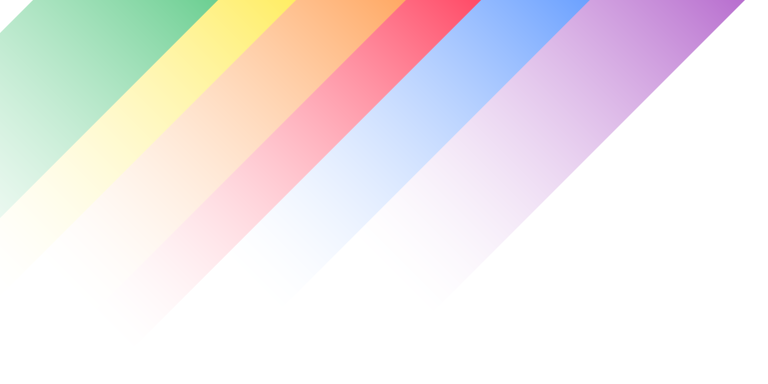
Reproduce this background procedurally as a WebGL 1 fragment shader.

```glsl
precision highp float;
// Six diagonal colour bands on white, each strongest at the top edge and
// fading to white down its length. Opaque half-planes are laid from right
// to left, so every band is trimmed by the next one without a seam.

uniform vec2 u_resolution;

// Covers everything left of the diagonal "edge" with a tint that fades
// to white where the position along the band reaches "fadeEnd".
vec3 layBand(vec3 under, vec2 diagonal, float edge, float fadeEnd, vec3 tint) {
  float soft = 1.0 / u_resolution.y;
  float cover = 1.0 - smoothstep(edge - soft, edge + soft, diagonal.x);
  float along = clamp((diagonal.y - fadeEnd) / (edge - fadeEnd), 0.0, 1.0);
  vec3 band = mix(vec3(1.0), tint, pow(along, 1.6));
  return mix(under, band, cover);
}

void main() {
  // Position in canvas heights, measured from the upper left corner
  vec2 p = gl_FragCoord.xy / u_resolution.y;
  p.x *= 2.0 * u_resolution.y / u_resolution.x;
  p.y = 1.0 - p.y;

  // x runs across the bands, y runs along them towards the upper right
  vec2 diagonal = vec2(p.x + p.y, p.x - p.y);

  vec3 white = vec3(1.0);
  vec3 colour = white;
  colour = layBand(colour, diagonal, 1.940, 0.270, vec3(0.72, 0.43, 0.81)); // purple
  colour = layBand(colour, diagonal, 1.536, -0.110, vec3(0.42, 0.63, 1.00)); // blue
  colour = layBand(colour, diagonal, 1.253, -0.600, vec3(1.00, 0.29, 0.40)); // red
  colour = layBand(colour, diagonal, 1.057, -0.600, vec3(1.00, 0.66, 0.39)); // orange
  colour = layBand(colour, diagonal, 0.771, -0.810, vec3(1.00, 0.93, 0.39)); // yellow
  colour = layBand(colour, diagonal, 0.568, -1.040, vec3(0.42, 0.81, 0.57)); // green
  colour = layBand(colour, diagonal, 0.086, -1.040, white); // empty corner

  gl_FragColor = vec4(colour, 1.0);
}
```
